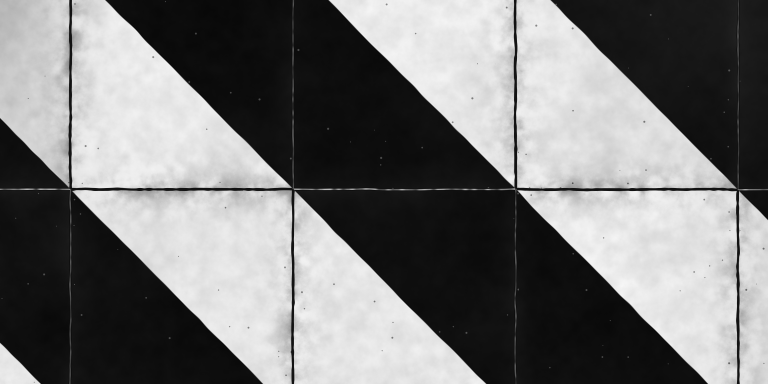
Write a WebGL 2 fragment shader that draws this pattern.

```glsl
#version 300 es
precision highp float;
// Worn cement tiles, each split along its diagonal into black and white, forming slanted bands.

#define TILE vec2(0.5795, 0.585)     // tile size, in canvas heights
#define ORIGIN vec2(0.1835, 0.507)   // a corner where four tiles meet
#define WHITE_PAINT 0.915
#define BLACK_PAINT 0.052
#define DARK_JOINT 0.0034            // half width of the joint in white
#define PALE_JOINT 0.0017            // half width of the joint in black
#define WOBBLE 0.003
#define GRIME 0.30
#define SPECK_CELLS 64.0

uniform vec2 u_resolution;
out vec4 outColor;

float hash(vec2 p) {
    vec3 q = fract(vec3(p.xyx) * 0.1031);
    q += dot(q, q.yzx + 33.33);
    return fract((q.x + q.y) * q.z);
}

float noise(vec2 p) {
    vec2 i = floor(p), f = fract(p);
    f = f * f * (3.0 - 2.0 * f);
    return mix(mix(hash(i), hash(i + vec2(1, 0)), f.x),
               mix(hash(i + vec2(0, 1)), hash(i + vec2(1, 1)), f.x), f.y);
}

float fbm(vec2 p) {
    float sum = 0.0, amp = 0.5;
    for (int k = 0; k < 5; k++) {
        sum += amp * noise(p);
        p = mat2(1.6, 1.2, -1.2, 1.6) * p + 7.3;
        amp *= 0.5;
    }
    return sum;
}

// Small scattered dots, one per cell at most
float specks(vec2 p, float density) {
    vec2 cell = floor(p * SPECK_CELLS);
    vec2 center = 0.25 + 0.5 * vec2(hash(cell + 11.0), hash(cell + 47.0));
    float radius = mix(0.05, 0.17, hash(cell + 83.0));
    float dist = length(fract(p * SPECK_CELLS) - center);
    float blur = 0.7 * SPECK_CELLS / u_resolution.y;
    return step(1.0 - density, hash(cell)) * (1.0 - smoothstep(radius - blur, radius + blur, dist));
}

void main() {
    float pixel = 1.0 / u_resolution.y;
    vec2 p = gl_FragCoord.xy * pixel + 20.0;
    vec2 canvas = p - 20.0;

    // Tile grid with slightly uneven edges
    vec2 wander = vec2(noise(p * 23.0), noise(p * 23.0 + 50.0)) - 0.5;
    vec2 grid = (canvas + WOBBLE * wander - ORIGIN) / TILE;
    vec2 id = floor(grid), local = fract(grid);
    vec2 edge = min(local, 1.0 - local) * TILE;
    float seam = min(edge.x, edge.y);

    // Diagonal split; neighbouring tiles swap colours
    float flip = 1.0 - 2.0 * mod(id.x + id.y, 2.0);
    float diagonal = flip * (1.0 - local.x - local.y) * TILE.x * 0.707;
    float light = smoothstep(-0.8 * pixel, 0.8 * pixel, diagonal);

    // White paint: clouds, dirt near the joints, shading at the left
    float cloud = fbm(p * 5.0 + id * 3.7);
    float grain = fbm(p * 34.0);
    float tone = hash(id + 31.0) - 0.5;
    float white = WHITE_PAINT + 0.03 * tone - 0.16 * max(cloud - 0.45, 0.0) - 0.10 * (grain - 0.45);
    float nearSeam = exp(-seam / 0.028);
    white -= GRIME * nearSeam * smoothstep(0.3, 0.75, mix(cloud, grain, 0.6));
    white -= 0.17 * smoothstep(0.32, 0.0, canvas.x) * smoothstep(0.2, 1.0, canvas.y);
    white -= 0.05 * smoothstep(1.6, 2.0, canvas.x);
    white -= 0.40 * specks(p, 0.012 + 0.05 * nearSeam);

    // Black paint: faint haze, brighter at the upper right, pale chips
    float black = BLACK_PAINT + 0.05 * (cloud - 0.45) + 0.025 * (grain - 0.45);
    black += 0.035 * smoothstep(0.5, 1.0, canvas.y) * smoothstep(0.7, 2.0, canvas.x);
    black += 0.05 * nearSeam * cloud;
    black += 0.25 * specks(p + 9.0, 0.008 + 0.02 * nearSeam);

    float shade = mix(black, white, light);

    // Joints: dark gap in white, chipped pale line in black
    float chips = noise(p * 85.0);
    float darkWidth = DARK_JOINT * (0.75 + 0.5 * chips);
    float gap = 1.0 - smoothstep(darkWidth - 0.6 * pixel, darkWidth + 0.6 * pixel, seam);
    float pale = 1.0 - smoothstep(PALE_JOINT - 0.5 * pixel, PALE_JOINT + 0.7 * pixel, seam);
    float paleTone = mix(0.30, 0.58, step(edge.y, edge.x)) * (0.45 + 0.8 * chips);
    float joint = mix(mix(0.04, paleTone, pale), 0.07, light);
    shade = mix(shade, joint, gap);

    outColor = vec4(vec3(clamp(shade, 0.0, 1.0)), 1.0);
}
```
